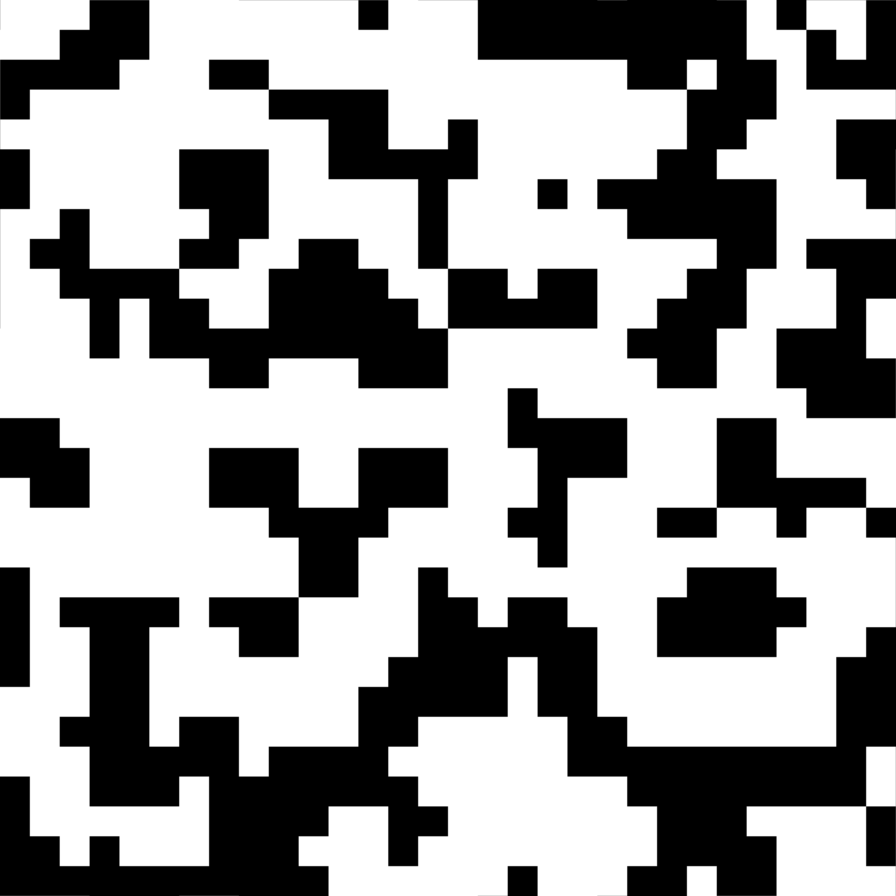
This pattern is drawn by a three.js fragment shader. Its source:

```glsl
// Black and white blocky blobs: band-limited noise thresholded on a 30 by 30 grid.
varying vec2 vUv;

float hash(vec2 p) {
  return fract(sin(dot(p, vec2(127.1, 311.7))) * 43758.5453);
}

// Narrow blur minus a wide blur of random values: blobs of similar size, zero mean.
float blobNoise(vec2 cell) {
  float sum = 0.0;
  for (int y = -3; y <= 3; y++) {
    for (int x = -3; x <= 3; x++) {
      vec2 offset = vec2(float(x), float(y));
      float d2 = dot(offset, offset);
      float weight = exp(-d2 / 1.3) - 0.15 * exp(-d2 / 6.0);
      sum += weight * (hash(cell + offset) - 0.5);
    }
  }
  return sum;
}

// 1 for a white cell, 0 for a black one.
float cellTone(vec2 cell) {
  return step(-0.073, blobNoise(cell));
}

void main() {
  // Blend the four nearest cells only in a thin band along their borders.
  vec2 p = vUv * 30.0 - 0.5;
  vec2 cell = floor(p);
  vec2 blend = smoothstep(0.47, 0.53, fract(p));

  float bottom = mix(cellTone(cell), cellTone(cell + vec2(1.0, 0.0)), blend.x);
  float top = mix(cellTone(cell + vec2(0.0, 1.0)), cellTone(cell + vec2(1.0, 1.0)), blend.x);

  gl_FragColor = vec4(vec3(mix(bottom, top, blend.y)), 1.0);
}
```
